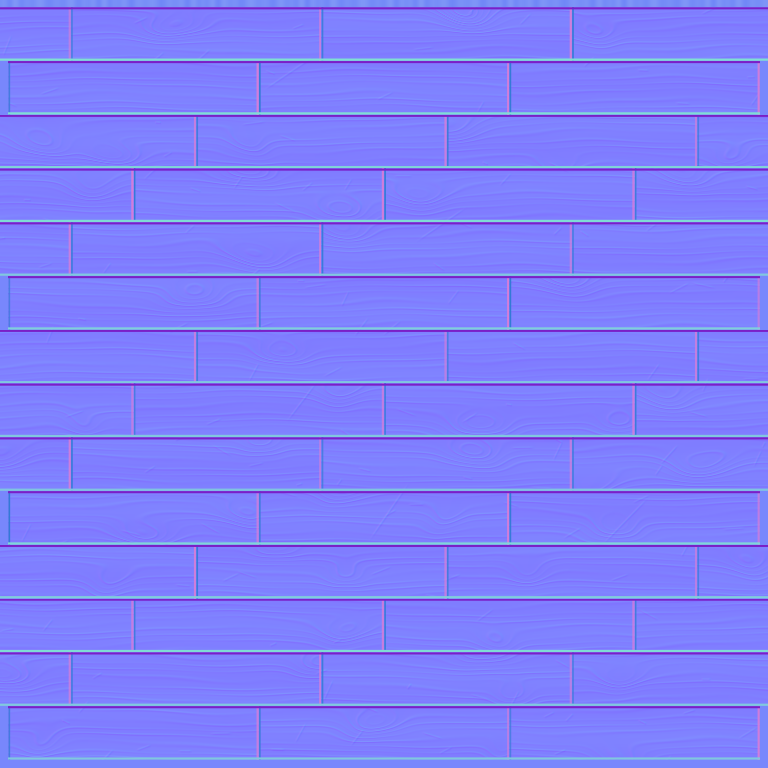
Write a Shadertoy shader that draws this texture map.

```glsl
// Normal map of staggered wooden planks with grain, knots, scratches and bevelled joints.

const vec2 PLANK = vec2(0.3262, 0.0700);

vec2 hash2(vec2 p) {
    vec3 v = fract(p.xyx * vec3(0.1031, 0.1030, 0.0973));
    v += dot(v, v.yzx + 33.33);
    return fract((v.xx + v.yz) * v.zy);
}

// Straight marks scattered one per cell, leaning at a jittered angle
float scratches(vec2 p, float cells, float lean, float spread, float density) {
    float mark = 0.0;
    p *= cells;
    for (int j = -1; j <= 1; j++)
    for (int i = -1; i <= 1; i++) {
        vec2 cell = floor(p) + vec2(i, j);
        vec2 place = hash2(cell + 13.0), kind = hash2(cell + 71.0);
        float angle = lean + spread * (kind.x - 0.5);
        vec2 dir = vec2(cos(angle), sin(angle));
        vec2 d = p - cell - place;
        float across = dot(d, vec2(-dir.y, dir.x)) / (0.0012 * cells);
        float len = mix(0.08, 0.32, place.y);
        float taper = 1.0 - smoothstep(0.5 * len, len, abs(dot(d, dir)));
        mark += exp(-across * across) * taper * step(kind.y, density);
    }
    return mark;
}

// Grain lines are contours of a ramp; each knot is a bump that bends them into rings
float grain(vec2 q, vec2 id) {
    vec2 seed = hash2(id + 5.0) * 6.28;
    float phase = q.y * 100.0 + seed.x;
    phase += 0.30 * sin(q.x * 17.0 + seed.x) + 0.10 * sin(q.x * 43.0 + q.y * 60.0 + seed.y);
    phase += 0.22 * sin(q.y * 190.0 + seed.y);
    for (int k = 0; k < 2; k++) {
        vec2 place = hash2(id * 3.0 + float(k) * 19.0 + 2.0);
        vec2 kind = hash2(id * 5.0 + float(k) * 31.0 + 8.0);
        vec2 d = (q - place * PLANK) / vec2(mix(0.022, 0.042, kind.y), 0.017);
        d.y += 0.25 * sin(d.x * 1.7 + seed.x);
        phase += step(kind.x, 0.48) * mix(2.0, 4.2, kind.y) * exp(-dot(d, d));
    }
    float fade = 0.62 + 0.38 * sin(q.x * 21.0 + phase * 1.9 + seed.y);
    return -fade * pow(0.5 + 0.5 * cos(6.2832 * phase), 4.0);
}

float height(vec2 q, vec2 p, vec2 id) {
    return grain(q, id)
        - 0.9 * scratches(p, 5.0, 0.8, 0.5, 0.38)
        - 0.8 * scratches(p + 0.37, 19.0, 0.3, 1.8, 0.42);
}

// Antialiased coverage of the bevel strip beside a plank edge
float bevel(float d, float width, float pixel) {
    return clamp(min(d - 0.0002, width - d) / pixel + 0.5, 0.0, 1.0);
}

void mainImage(out vec4 fragColor, in vec2 fragCoord) {
    vec2 p = fragCoord / iResolution.xy;
    vec2 pixel = 1.0 / iResolution.xy;

    // Fourteen courses counted from the top, each shifted a quarter plank
    float course = (1.0 - p.y - 0.0093) / PLANK.y;
    float row = floor(course);
    float along = (p.x - 0.0924) / PLANK.x + 0.25 * row;
    vec2 id = vec2(floor(along), row);
    vec2 q = vec2(fract(along), 1.0 - fract(course)) * PLANK;

    // Surface slope by finite differences
    vec2 e = vec2(0.0013, 0.0);
    float h = height(q, p, id);
    float dx = height(q + e.xy, p + e.xy, id) - h;
    float dy = height(q + e.yx, p + e.yx, id) - h;
    vec3 normal = normalize(vec3(-0.13 * dx, 0.14 * dy, 1.0));
    vec3 color = 0.5 + 0.5 * normal;
    color.g += 0.012 * sin(q.y * 88.0 + hash2(id).x * 6.28);

    // Bevels: ends first, then the long edges, with uneven strength
    float wear = hash2(id + 41.0).x;
    float nextWear = hash2(id + vec2(1.0, 0.0) + 41.0).x;
    color = mix(color, vec3(0.20, 0.48, 0.84),
        bevel(q.x, 0.0024, pixel.x) * mix(0.65, 1.0, wear));
    color = mix(color, vec3(0.83, 0.49, 0.85),
        bevel(PLANK.x - q.x, 0.0030, pixel.x) * mix(0.65, 1.0, nextWear));
    vec3 lowerEdge = mix(vec3(0.50, 0.77, 0.88), vec3(0.50, 0.89, 0.82), hash2(vec2(row, 9.0)).x);
    color = mix(color, lowerEdge, bevel(q.y, 0.0031, pixel.y));
    color = mix(color, vec3(0.48, 0.12, 0.78), bevel(PLANK.y - q.y, 0.0029, pixel.y));

    // Flat border beyond the outer courses and beside every fourth course
    float streaks = sin(p.x * 310.0 + 2.0 * sin(p.x * 47.0)) * sin(p.x * 83.0);
    vec3 border = vec3(0.47, 0.53, 0.99);
    border += step(row, -0.5) * vec3(0.03 * streaks, 0.03 + 0.03 * streaks, -0.02);
    bool outside = row < 0.0 || row > 13.0;
    bool beside = mod(row, 4.0) == 1.0 && abs(p.x - 0.5002) > 0.4893;
    if (outside || beside) color = border;

    fragColor = vec4(color, 1.0);
}
```
